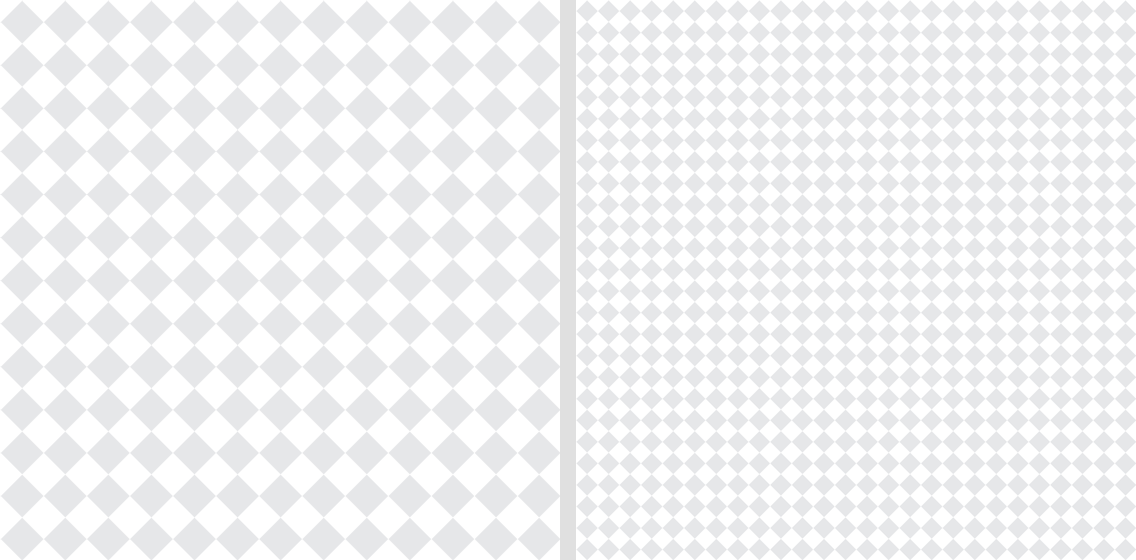
Left, the tile; right, the same tile 2 across and 2 down.
Reproduce this pattern procedurally as a WebGL 1 fragment shader.

```glsl
precision highp float;
// Pale grey diamonds touching at their tips on white, 13 by 13 repeats.

uniform vec2 u_resolution;

// Signed distance to a diamond centred at the origin.
float diamondDistance(vec2 p, float halfDiagonal) {
  return (abs(p.x) + abs(p.y) - halfDiagonal) * 0.7071;
}

void main() {
  const float repeats = 13.0;
  vec2 uv = gl_FragCoord.xy / u_resolution;

  // One diamond per cell, nudged slightly right and down.
  vec2 cell = fract(uv * repeats - vec2(0.015, -0.015)) - 0.5;
  float d = diamondDistance(cell, 0.496);

  // Edge softened over about one pixel.
  float pixel = repeats / min(u_resolution.x, u_resolution.y);
  float diamond = 1.0 - smoothstep(-0.7 * pixel, 0.7 * pixel, d);

  vec3 white = vec3(1.0);
  vec3 paleGrey = vec3(0.902, 0.906, 0.914);
  gl_FragColor = vec4(mix(white, paleGrey, diamond), 1.0);
}
```
